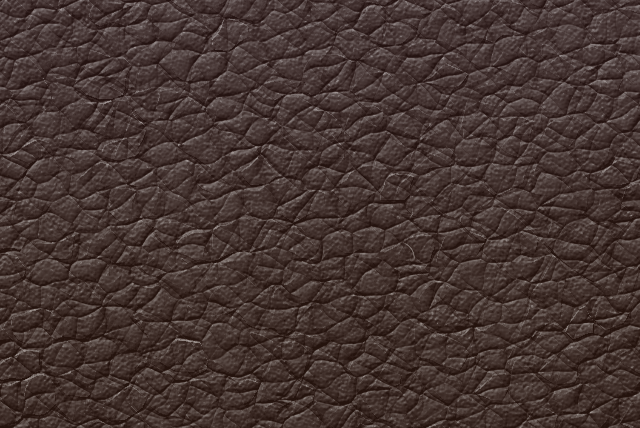
This texture is drawn by a WebGL 1 fragment shader. Its source:

```glsl
precision highp float;
// Dark brown grained leather: pebbled cells, crossing creases and fine pores lit from above.
uniform vec2 u_resolution;

vec2 hash2(vec2 p) {
  vec3 q = fract(p.xyx * vec3(0.1031, 0.1030, 0.0973));
  q += dot(q, q.yzx + 33.33);
  return fract((q.xx + q.yz) * q.zy);
}

float cornerSlope(vec2 cell, vec2 offset) {
  return dot(hash2(cell) * 2.0 - 1.0, offset);
}

// Gradient noise, roughly -0.6 to 0.6
float gradientNoise(vec2 p) {
  vec2 i = floor(p), f = fract(p), u = f * f * (3.0 - 2.0 * f);
  vec2 x = vec2(1.0, 0.0), y = vec2(0.0, 1.0);
  return mix(mix(cornerSlope(i, f), cornerSlope(i + x, f - x), u.x),
             mix(cornerSlope(i + y, f - y), cornerSlope(i + 1.0, f - 1.0), u.x), u.y);
}

vec2 rotate(vec2 p, float angle) {
  float c = cos(angle), s = sin(angle);
  return vec2(c * p.x + s * p.y, c * p.y - s * p.x);
}

// Distance to the border between the two nearest cell centres
float cellBorder(vec2 p) {
  vec2 i = floor(p), f = fract(p), nearest = vec2(8.0), second = vec2(9.0);
  for (int y = -1; y <= 1; y++) {
    for (int x = -1; x <= 1; x++) {
      vec2 o = vec2(float(x), float(y));
      vec2 r = o + 0.08 + 0.84 * hash2(i + o + 57.0) - f;
      if (dot(r, r) < dot(nearest, nearest)) {
        second = nearest;
        nearest = r;
      } else if (dot(r, r) < dot(second, second)) {
        second = r;
      }
    }
  }
  return 0.5 * (dot(second, second) - dot(nearest, nearest)) / max(length(second - nearest), 0.01);
}

// Depth of all creases: broad pebble outlines and two sets of thin diagonal cuts
float creases(vec2 p) {
  vec2 bend = vec2(gradientNoise(p * 17.0), gradientNoise(p * 17.0 + 40.0));
  vec2 q = p + 0.02 * bend;
  float wear = gradientNoise(p * 11.0 + 9.0);
  float pebble = exp(-7.5 * cellBorder(rotate(q, 0.25) * vec2(13.5, 20.5)));
  float falling = exp(-9.0 * cellBorder(rotate(q, -0.75) * vec2(6.5, 16.0) + 30.0));
  float rising = exp(-9.0 * cellBorder(rotate(q, 1.0) * vec2(6.5, 15.0) + 70.0));
  return pebble * (0.9 + 0.7 * wear) + falling * (0.6 - 0.6 * wear) + rising * (0.5 + 0.5 * wear);
}

// Fine bumps, rougher in some patches than in others
float grain(vec2 p) {
  float patches = 1.0 + 0.8 * gradientNoise(p * 14.0 + 5.0);
  return patches * (0.42 * gradientNoise(p * 140.0) + 0.3 * gradientNoise(p * 78.0 + 20.0));
}

// A short, bowed stray fibre
float fibre(vec2 p) {
  vec2 q = rotate(p - vec2(0.958, 0.414), -1.03);
  float across = abs(q.y - 0.005 + 14.0 * q.x * q.x);
  return smoothstep(0.0022, 0.0006, across) * smoothstep(0.024, 0.018, abs(q.x));
}

void main() {
  vec2 p = gl_FragCoord.xy / u_resolution.y;
  vec2 toLight = 0.0018 * normalize(vec2(-0.35, 1.0));

  // Relief shading: slopes facing the light glow, the others fall dark
  float creaseAbove = creases(p + toLight), creaseBelow = creases(p - toLight);
  float slope = creaseAbove - creaseBelow + grain(p - toLight) - grain(p + toLight);
  float cavity = 0.5 * (creaseAbove + creaseBelow);
  float height = p.y;
  float tone = 0.272 + 0.035 * (height - 0.5) + 0.025 * gradientNoise(p * 3.0);
  tone += slope * (slope > 0.0 ? 0.44 : 0.24) - 0.05 * (cavity - 0.4);

  // Faint pores and pale specks
  float speck = gradientNoise(p * 150.0 + 11.0);
  tone -= 0.04 * smoothstep(0.2, 0.45, speck);
  tone += 0.12 * smoothstep(0.2, 0.45, -speck) * smoothstep(-0.1, 0.25, slope);
  tone = clamp(tone, 0.14, 0.62);

  // Warm brown below, cooler sheen above and on the highlights
  float sheen = smoothstep(0.2, 0.55, tone);
  vec3 leather = vec3(tone, tone - mix(0.067, 0.042, sheen),
                      tone - mix(0.088, 0.06, sheen) + 0.016 * smoothstep(0.2, 1.0, height));
  gl_FragColor = vec4(mix(leather, vec3(0.58, 0.54, 0.52), 0.7 * fibre(p)), 1.0);
}
```
